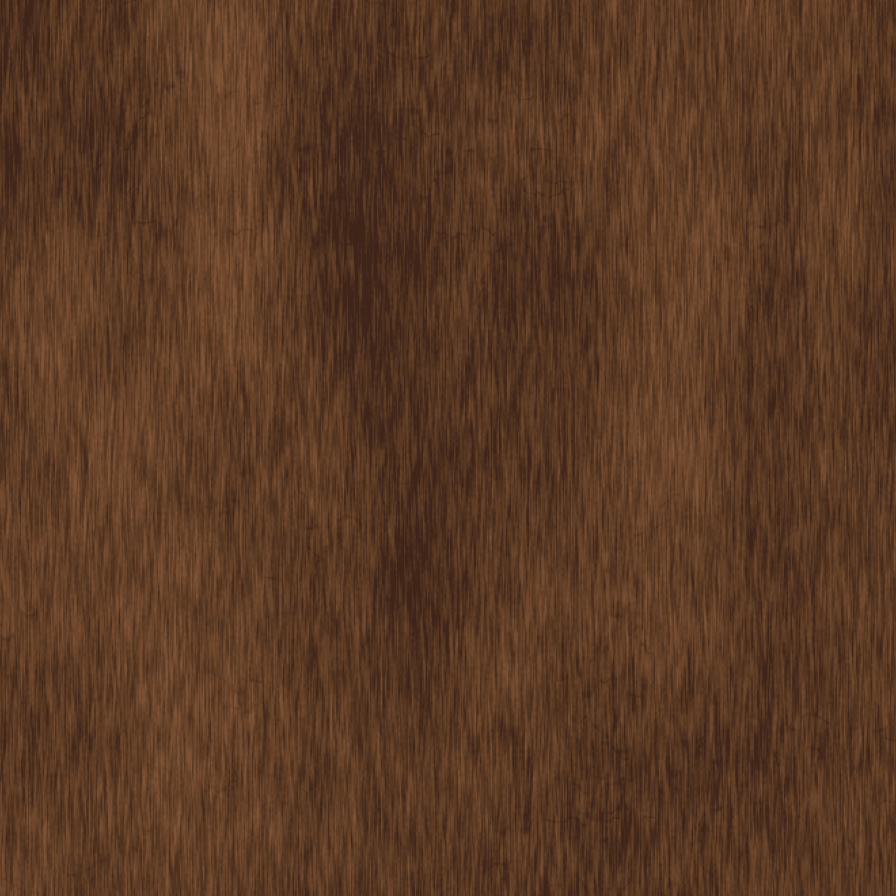
This texture is drawn by a Shadertoy shader. Its source:

```glsl
// Dark brown wood with fine vertical fibres, soft broad bands and faint scratches.

const vec3 DARK_BROWN = vec3(0.267, 0.160, 0.108);
const vec3 MID_BROWN = vec3(0.350, 0.222, 0.135);
const vec3 LIGHT_BROWN = vec3(0.46, 0.30, 0.19);

// Sineless hash, 0 to 1
float hash(vec2 cell) {
    vec3 q = fract(vec3(cell.xyx) * 0.1031);
    q += dot(q, q.yzx + 33.33);
    return fract((q.x + q.y) * q.z);
}

// Smooth value noise, -1 to 1
float noise(vec2 p) {
    vec2 cell = floor(p);
    vec2 f = fract(p);
    vec2 s = f * f * (3.0 - 2.0 * f);
    float low = mix(hash(cell), hash(cell + vec2(1.0, 0.0)), s.x);
    float high = mix(hash(cell + vec2(0.0, 1.0)), hash(cell + 1.0), s.x);
    return mix(low, high, s.y) * 2.0 - 1.0;
}

float fbm(vec2 p, int octaves) {
    float sum = 0.0;
    float weight = 0.5;
    for (int i = 0; i < octaves; i++) {
        sum += weight * noise(p);
        p = mat2(1.6, 1.2, -1.2, 1.6) * p + 17.3;
        weight *= 0.55;
    }
    return sum;
}

// Random values running along one column, shifted so that ends never line up
float strand(float column, float y, float seed) {
    float shifted = y + 40.0 * hash(vec2(column, seed));
    float row = floor(shifted);
    float s = smoothstep(0.0, 1.0, shifted - row);
    float start = hash(vec2(column + seed, row));
    float end = hash(vec2(column + seed, row + 1.0));
    return mix(start, end, s) * 2.0 - 1.0;
}

// Vertical streaks, density counts columns and lengths per canvas
float streaks(vec2 uv, vec2 density, float seed) {
    vec2 p = uv * density;
    float column = floor(p.x);
    float s = smoothstep(0.0, 1.0, p.x - column);
    return mix(strand(column, p.y, seed), strand(column + 1.0, p.y, seed), s);
}

// Short broken dark lines, gathered in patches
float scratches(vec2 uv, float density, float width) {
    float line = 1.0 - smoothstep(0.0, width, abs(fbm(uv * density + 5.7, 4)));
    float patches = smoothstep(0.1, 0.6, noise(uv * 7.0 + 31.0));
    float breaks = smoothstep(0.0, 0.5, noise(uv * 80.0 + 12.0));
    return line * patches * breaks;
}

vec3 woodColour(float tone) {
    vec3 lower = mix(MID_BROWN, DARK_BROWN, clamp(-tone / 1.5, 0.0, 1.3));
    vec3 upper = mix(MID_BROWN, LIGHT_BROWN, clamp(tone / 2.0, 0.0, 1.4));
    return tone < 0.0 ? lower : upper;
}

void mainImage(out vec4 fragColor, in vec2 fragCoord) {
    vec2 uv = fragCoord / iResolution.y;

    // Long broad bands and cloudy stains
    float tone = 0.90 * noise(uv * vec2(6.0, 1.2) + 3.4);
    tone += 0.45 * noise(uv * vec2(15.0, 3.0) + 8.1);
    tone += 1.15 * fbm(uv * vec2(8.0, 6.0) + 21.0, 5);

    // Grain from faint flecks down to crisp single fibres
    tone += 0.30 * streaks(uv, vec2(100.0, 20.0), 11.0);
    tone += 0.60 * streaks(uv, vec2(300.0, 32.0), 57.0);
    tone += 1.35 * streaks(uv, vec2(660.0, 44.0), 93.0);
    tone += 0.45 * noise(uv * vec2(560.0, 260.0));

    // Sparse bright strands and dark pores
    tone += 0.8 * smoothstep(0.45, 0.9, streaks(uv, vec2(230.0, 26.0), 29.0));
    tone -= 0.8 * smoothstep(0.45, 0.9, streaks(uv, vec2(400.0, 30.0), 71.0));

    // Wear
    tone -= 0.9 * scratches(uv, 20.0, 0.08);

    fragColor = vec4(woodColour(1.06 * tone - 0.02), 1.0);
}
```
